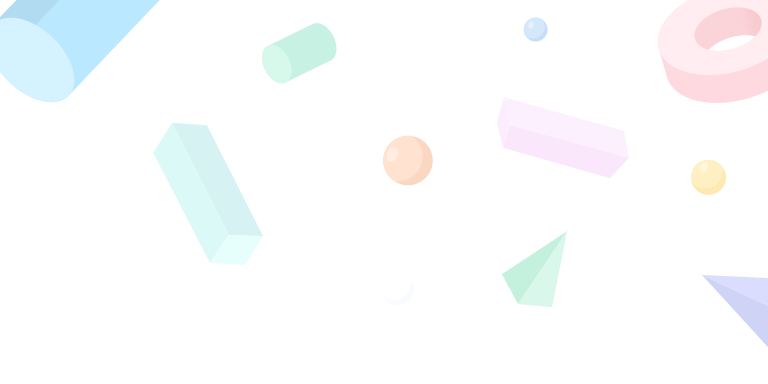
Reproduce this background procedurally as a WebGL 1 fragment shader.

```glsl
precision highp float;
uniform vec2 u_resolution;

void paint(inout vec3 col, vec3 tint, float dist) {
  col = mix(col, tint, clamp(0.5 - dist * u_resolution.y, 0.0, 1.0));
}

// Coordinates along and across an axis at the given angle
vec2 axisFrame(vec2 p, float angle) {
  vec2 dir = vec2(cos(angle), sin(angle));
  return vec2(dot(p, dir), dot(p, vec2(-dir.y, dir.x)));
}

float ellipse(vec2 p, vec2 radii) {
  float k = length(p / radii);
  return k * (k - 1.0) / max(length(p / (radii * radii)), 0.001);
}

// Ellipse swept along its local x axis
float sweep(vec2 q, vec2 radii, float len) {
  return ellipse(vec2(q.x - clamp(q.x, 0.0, len), q.y), radii);
}

// Polygons are listed clockwise
float edge(vec2 p, vec2 a, vec2 b) {
  return dot(p - a, normalize(vec2(a.y - b.y, b.x - a.x)));
}

float triangle(vec2 p, vec2 a, vec2 b, vec2 c) {
  return max(max(edge(p, a, b), edge(p, b, c)), edge(p, c, a));
}

float quad(vec2 p, vec2 a, vec2 b, vec2 c, vec2 d) {
  return max(max(edge(p, a, b), edge(p, b, c)), max(edge(p, c, d), edge(p, d, a)));
}

// Ball with an offset lit disc and a small tilted highlight
void ball(inout vec3 col, vec2 p, float r, vec2 light, vec3 lit, vec3 shade) {
  float body = length(p) - r;
  paint(col, shade, body);
  paint(col, lit, max(body, length(p - light * r) - r));
  vec2 spot = axisFrame(p - light * r * 1.55, -0.4);
  paint(col, mix(lit, vec3(1.0), 0.4), ellipse(spot, r * vec2(0.21, 0.3)));
}

void cylinders(inout vec3 col, vec2 p) {
  vec2 q = axisFrame(p - vec2(0.081, 0.844), 0.81);
  vec2 radii = vec2(0.081, 0.135);
  float body = sweep(q, radii, 1.0);
  paint(col, vec3(0.73, 0.91, 1.0), body);
  paint(col, vec3(0.69, 0.86, 0.94), max(body, 0.054 - q.y));
  paint(col, vec3(0.83, 0.95, 1.0), ellipse(q, radii));

  q = axisFrame(p - vec2(0.721, 0.833), 0.454);
  radii = vec2(0.034, 0.053);
  paint(col, vec3(0.78, 0.95, 0.89), sweep(q, radii, 0.13));
  paint(col, vec3(0.84, 0.975, 0.92), ellipse(q, radii));
}

void ring(inout vec3 col, vec2 p) {
  vec2 q = axisFrame(p - vec2(1.896, 0.924), -1.29);
  vec2 outer = vec2(0.112, 0.1875);
  vec2 inner = vec2(0.053, 0.09);
  float depth = 0.0755;
  float hole = ellipse(q, inner);
  float opening = max(hole, ellipse(q - vec2(depth, 0.0), inner));
  vec3 wall = mix(vec3(0.985, 0.83, 0.85), vec3(0.97, 0.8, 0.82), smoothstep(0.03, 0.08, q.y));
  paint(col, vec3(1.0, 0.85, 0.88), sweep(q, outer, depth));
  paint(col, vec3(1.0, 0.93, 0.945), ellipse(q, outer));
  paint(col, wall, hole);
  paint(col, vec3(1.0), opening);
}

void boxes(inout vec3 col, vec2 p) {
  // Teal box
  vec2 top = vec2(0.448, 0.68), corner = vec2(0.596, 0.388);
  vec2 right = vec2(0.685, 0.385), low = vec2(0.547, 0.315);
  paint(col, vec3(0.84, 0.95, 0.95), quad(p, top, vec2(0.539, 0.674), right, corner));
  paint(col, vec3(0.86, 0.975, 0.965), quad(p, top, corner, low, vec2(0.399, 0.602)));
  paint(col, vec3(0.9, 1.0, 0.99), quad(p, corner, right, vec2(0.638, 0.31), low));

  // Lilac box
  top = vec2(1.3125, 0.747);
  corner = vec2(1.328, 0.674);
  right = vec2(1.638, 0.589);
  low = vec2(1.31, 0.615);
  paint(col, vec3(0.99, 0.94, 1.0), quad(p, top, vec2(1.625, 0.659), right, corner));
  paint(col, vec3(0.98, 0.905, 0.985), quad(p, corner, right, vec2(1.589, 0.536), low));
  paint(col, vec3(0.985, 0.925, 0.995), quad(p, top, corner, low, vec2(1.294, 0.68)));
}

void pyramids(inout vec3 col, vec2 p) {
  vec2 apex = vec2(1.477, 0.398), ridge = vec2(1.349, 0.208);
  paint(col, vec3(0.77, 0.94, 0.87), triangle(p, apex, ridge, vec2(1.307, 0.286)));
  paint(col, vec3(0.85, 0.97, 0.92), triangle(p, apex, vec2(1.4375, 0.2), ridge));

  apex = vec2(1.828, 0.284);
  ridge = vec2(2.083, 0.164);
  paint(col, vec3(0.86, 0.865, 1.0), triangle(p, apex, vec2(2.083, 0.272), ridge));
  paint(col, vec3(0.81, 0.83, 0.97), triangle(p, apex, ridge, vec2(2.083, 0.005)));
}

void main() {
  vec2 p = gl_FragCoord.xy / u_resolution * vec2(2.0, 1.0);
  vec3 col = vec3(1.0);
  cylinders(col, p);
  ring(col, p);
  boxes(col, p);
  pyramids(col, p);
  ball(col, p - vec2(1.0625, 0.582), 0.0645, vec2(-0.41, 0.16), vec3(1.0, 0.885, 0.815), vec3(0.98, 0.845, 0.765));
  ball(col, p - vec2(1.395, 0.923), 0.031, vec2(-0.25, 0.25), vec3(0.83, 0.91, 0.99), vec3(0.78, 0.87, 0.98));
  ball(col, p - vec2(1.845, 0.538), 0.0455, vec2(-0.17, 0.37), vec3(1.0, 0.94, 0.77), vec3(1.0, 0.91, 0.7));
  ball(col, p - vec2(1.036, 0.247), 0.042, vec2(-0.2, 0.35), vec3(1.0), vec3(0.975, 0.985, 1.0));
  gl_FragColor = vec4(col, 1.0);
}
```
